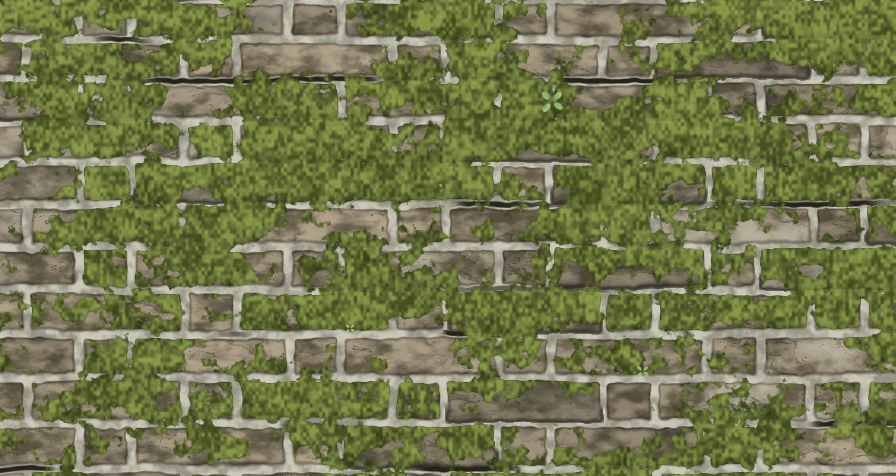
Give the GLSL for this texture, as a WebGL 1 fragment shader.

```glsl
precision highp float;
// Weathered wall in Flemish bond: long and short bricks alternate along each course,
// and every other course shifts by half a bond. Layered noise grows moss over it;
// hashes vary each brick, push some forward and open gaps in the mortar.
uniform vec2 u_resolution;

// Layout, in units of canvas height, measured from the top left
const float COURSE = 0.0826;        // height of the top course
const float COURSE_GROWTH = 0.00063; // courses get taller downwards
const float BOND = 0.4395;          // one long plus one short brick
const float BOND_START = 0.0576;
const float LONG_SHARE = 0.75;
const float JOINT = 0.0165;
const float CORNER = 0.006;
const float PROUD_SHARE = 0.2;      // long bricks that stand forward
// Moss thresholds: lower means more moss
const float MOSS_TOP = 0.375;
const float MOSS_BOTTOM = 0.53;
const float MOSS_ON_JOINT = 0.12;
const float MOSS_VARIATION = 0.24;

const vec3 MORTAR_DARK = vec3(0.58, 0.57, 0.51);
const vec3 MORTAR_LIGHT = vec3(0.80, 0.79, 0.73);
const vec3 BRICK_DARK = vec3(0.36, 0.33, 0.26);
const vec3 BRICK_LIGHT = vec3(0.64, 0.59, 0.50);
const vec3 LIME = vec3(0.74, 0.72, 0.65);
const vec3 MOSS_DARK = vec3(0.24, 0.28, 0.11);
const vec3 MOSS_LIGHT = vec3(0.52, 0.58, 0.27);
const vec3 SHADOW = vec3(0.15, 0.14, 0.10);
const vec3 LEAF = vec3(0.58, 0.73, 0.45);

float hash(vec2 p) {
  vec3 q = fract(p.xyx * 0.1031);
  q += dot(q, q.yzx + 33.33);
  return fract((q.x + q.y) * q.z);
}

float noise(vec2 p) {
  vec2 i = floor(p), f = fract(p);
  f *= f * (3.0 - 2.0 * f);
  return mix(mix(hash(i), hash(i + vec2(1, 0)), f.x),
             mix(hash(i + vec2(0, 1)), hash(i + 1.0), f.x), f.y);
}

float fbm(vec2 p) {
  float sum = 0.0, amp = 0.53;
  for (int i = 0; i < 4; i++) {
    sum += amp * noise(p);
    p = mat2(1.6, 1.2, -1.2, 1.6) * p + 17.3;
    amp *= 0.5;
  }
  return sum;
}

float roundBox(vec2 p, vec2 halfSize) {
  vec2 q = abs(p) - halfSize + CORNER;
  return length(max(q, 0.0)) + min(max(q.x, q.y), 0.0) - CORNER;
}

float courseTop(float row) { return row * (COURSE + COURSE_GROWTH * row); }

// Distance to a seedling of four oval leaves
float seedling(vec2 p, float size) {
  float d = 1.0;
  for (int i = 0; i < 4; i++) {
    float a = 0.6 + 1.65 * float(i);
    vec2 dir = vec2(cos(a), sin(a));
    vec2 v = p - dir * size;
    vec2 local = vec2(dot(v, dir), 1.7 * dot(v, vec2(-dir.y, dir.x)));
    d = min(d, length(local) - size * 0.6);
  }
  return d;
}

void main() {
  float px = 1.0 / u_resolution.y;
  vec2 p = gl_FragCoord.xy * px;
  p.y = 1.0 - p.y;

  // Uneven outlines
  vec2 w = p + 0.007 * (vec2(noise(p * 13.0), noise(p * 13.0 + 41.0)) - 0.5)
             + 0.005 * (vec2(noise(p * 60.0), noise(p * 60.0 + 23.0)) - 0.5);

  // Course and brick cell
  float course = (sqrt(COURSE * COURSE + 4.0 * COURSE_GROWTH * w.y) - COURSE) / (2.0 * COURSE_GROWTH);
  float row = floor(course);
  float top = courseTop(row), bottom = courseTop(row + 1.0);
  float u = (w.x - BOND_START) / BOND - 0.5 * (1.0 - mod(row, 2.0));
  float isShort = step(LONG_SHARE, fract(u));
  vec2 span = mix(vec2(0.0, LONG_SHARE), vec2(LONG_SHARE, 1.0), isShort);
  vec2 id = vec2(floor(u) * 2.0 + isShort, row) + 31.0;
  float proud = (1.0 - isShort) * step(1.0 - PROUD_SHARE, hash(id + 5.0));

  vec2 q = vec2((fract(u) - 0.5 * (span.x + span.y)) * BOND, w.y - 0.5 * (top + bottom));
  vec2 halfSize = 0.5 * (vec2((span.y - span.x) * BOND, bottom - top) - JOINT);
  halfSize += 0.0035 * proud - 0.002 * hash(id + 9.0);
  float d = roundBox(q, halfSize);
  float brick = 1.0 - smoothstep(-px, px, d);
  float v = clamp(q.y / halfSize.y, -1.0, 1.0);

  // Mortar, shaded under bricks and crumbled into dark gaps along some beds
  vec3 color = mix(MORTAR_DARK, MORTAR_LIGHT, smoothstep(0.2, 0.75, fbm(p * 45.0)));
  float under = smoothstep(0.0, 0.5, v) * (1.0 - smoothstep(0.0, 0.006 + 0.006 * proud, d));
  color = mix(color, SHADOW, under * (0.35 + 0.5 * proud));
  float bed = floor(course + 0.5);
  float bedGap = smoothstep(0.78, 0.86, noise(vec2(p.x * 4.0, bed * 7.37)));
  float gapLine = 1.0 - smoothstep(0.003, 0.007, abs(w.y - courseTop(bed)));
  color = mix(color, SHADOW, bedGap * gapLine);

  // Brick faces: grain, lime bloom, cracks and darker edges
  float grain = fbm(p * vec2(26.0, 48.0) + id);
  vec3 face = mix(BRICK_DARK, BRICK_LIGHT, smoothstep(0.2, 0.75, grain));
  face = mix(face, LIME, 0.7 * smoothstep(0.55, 1.0, hash(id + 3.0)) * smoothstep(0.3, 0.7, fbm(p * 18.0)));
  face *= 0.88 + 0.22 * hash(id + 7.0) - 0.16 * proud;
  float crack = 1.0 - smoothstep(0.0, 0.05, abs(noise(p * vec2(16.0, 34.0) + 3.0 * grain) - 0.5));
  face = mix(face, SHADOW, 0.4 * crack * smoothstep(0.4, 0.6, fbm(p * 9.0 + 60.0)));
  face *= 1.0 - 0.3 * smoothstep(-0.008, 0.0, d);
  color = mix(color, face, brick);

  // Moss, thick above and sparse below, clinging to the upper half of proud bricks
  float growth = fbm(p * vec2(7.0, 11.0) + 12.0) + 0.5 * (fbm(p * 42.0) - 0.5);
  float level = mix(MOSS_TOP, MOSS_BOTTOM, smoothstep(0.4, 0.95, p.y));
  float onBrick = level + MOSS_VARIATION * (hash(id) - 0.5) + proud * (0.22 * v - 0.08);
  float margin = growth - mix(level + MOSS_ON_JOINT, onBrick, brick);
  float tuft = 0.5 * noise(p * vec2(150.0, 115.0)) + 0.3 * noise(p * 62.0) + 0.2 * noise(p * 20.0);
  vec3 moss = mix(MOSS_DARK, MOSS_LIGHT, smoothstep(0.15, 0.8, tuft));
  moss *= mix(0.78, 1.05, smoothstep(0.0, 0.12, margin)) - 0.1 * smoothstep(0.4, 1.0, v);
  color = mix(color, moss, 0.95 * smoothstep(-0.035, 0.035, margin));

  // Seedlings rooted in the joints
  float plant = seedling(p - vec2(1.159, 0.213), 0.017);
  plant = min(plant, seedling(p - vec2(0.735, 0.69), 0.007));
  plant = min(plant, seedling(p - vec2(1.35, 0.78), 0.009));
  plant = min(plant, seedling(p - vec2(0.81, 0.10), 0.007));
  color = mix(color, LEAF * (0.85 + 0.3 * noise(p * 90.0)), 1.0 - smoothstep(-px, px, plant));

  gl_FragColor = vec4(color, 1.0);
}
```
